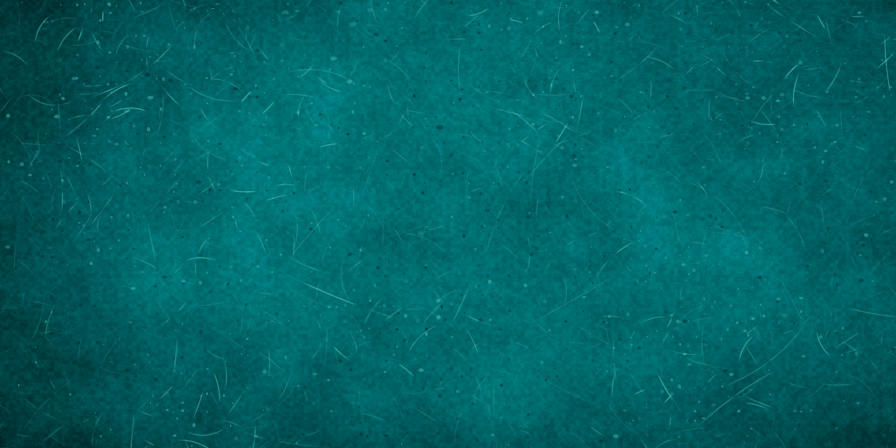
A Shadertoy shader for this texture:

```glsl
// Worn teal wall with a dark vignette, cloudy stains, fine scratches and specks.

const vec3 TEAL = vec3(0.004, 1.0, 1.025);
const vec3 SCRATCH_COLOR = vec3(0.27, 0.74, 0.70);
const vec3 PIT_COLOR = vec3(0.0, 0.13, 0.15);

float hash(vec2 p) {
    return fract(sin(dot(p, vec2(127.1, 311.7))) * 43758.5453);
}

float noise(vec2 p) {
    vec2 i = floor(p), f = fract(p);
    f = f * f * (3.0 - 2.0 * f);
    return mix(mix(hash(i), hash(i + vec2(1, 0)), f.x),
               mix(hash(i + vec2(0, 1)), hash(i + vec2(1, 1)), f.x), f.y);
}

float fbm(vec2 p) {
    float sum = 0.0, amp = 0.5;
    for (int i = 0; i < 5; i++) {
        sum += amp * noise(p);
        p = mat2(1.6, 1.2, -1.2, 1.6) * p + 7.3;
        amp *= 0.5;
    }
    return sum / 0.97;
}

// One bent hairline per cell, fading towards its ends.
float scratches(vec2 p, float scale, float seed, float width, float pixel) {
    vec2 cell = floor(p * scale);
    float sum = 0.0;
    for (int y = -1; y <= 1; y++)
    for (int x = -1; x <= 1; x++) {
        vec2 id = cell + vec2(x, y);
        vec2 key = id + seed;
        vec2 d = p * scale - id - vec2(hash(key), hash(key + 17.3));
        float angle = 6.2832 * hash(key + 31.7);
        d = mat2(cos(angle), -sin(angle), sin(angle), cos(angle)) * d;
        float halfLength = mix(0.15, 0.85, hash(key + 47.1));
        float bend = (hash(key + 59.9) - 0.5) * 0.9;
        float dist = abs(d.y - bend * d.x * d.x) / scale;
        float line = 1.0 - smoothstep(0.0, width + pixel * 0.7, dist);
        float fade = 1.0 - smoothstep(0.5 * halfLength, halfLength, abs(d.x));
        float wear = smoothstep(0.2, 0.7, noise(vec2(d.x * 35.0 / scale, seed) + key));
        float strength = pow(hash(key + 71.3), 3.0);
        sum += line * fade * wear * strength;
    }
    return sum;
}

// Scattered round dots; amount is the share of cells that hold one.
float specks(vec2 p, float scale, float seed, float amount, float radius, float pixel) {
    vec2 id = floor(p * scale);
    vec2 key = id + seed;
    vec2 center = 0.25 + 0.5 * vec2(hash(key), hash(key + 13.7));
    vec2 d = (p * scale - id - center) / scale;
    d.x *= mix(0.6, 1.5, hash(key + 23.9));
    float r = radius * mix(0.4, 1.0, hash(key + 37.1));
    float dot_ = 1.0 - smoothstep(r - pixel * 0.5, r + pixel * 0.7, length(d));
    return dot_ * step(hash(key + 53.3), amount) * mix(0.3, 1.0, hash(key + 61.7));
}

// Brightness of the plain wall: vignette, clouds, stains and grain.
float wallTone(vec2 p, vec2 uv) {
    vec2 edge = pow(abs(uv * 2.0 - 1.0), vec2(2.5));
    float tone = 0.448 - 0.14 * edge.x - 0.09 * edge.y;
    tone += 0.17 * (fbm(p * 2.5 + 4.0) - 0.5);
    tone += 0.13 * (fbm(p * 11.0 + 20.0) - 0.5);
    tone += 0.07 * (noise(p * 120.0) - 0.5);
    tone += 0.05 * (noise(p * 250.0 + 9.0) - 0.5);
    return max(tone, 0.1);
}

void mainImage(out vec4 fragColor, in vec2 fragCoord) {
    vec2 uv = fragCoord / iResolution.xy;
    vec2 p = fragCoord / iResolution.y;
    float pixel = 1.0 / iResolution.y;
    vec3 color = TEAL * wallTone(p, uv);

    // Hairlines from long and rare to short and dense
    float marks = 0.0;
    for (int i = 0; i < 7; i++) {
        float n = float(i);
        marks += scratches(p + n * 0.37, 3.5 + 2.2 * n, 11.0 * n + 3.0, 0.0014, pixel);
    }
    float patches = smoothstep(0.3, 0.7, fbm(p * 4.0 + 50.0));
    marks *= mix(0.3, 0.75, patches);

    // Light chips and dark pits
    float chips = specks(p, 26.0, 5.0, 0.05 + 0.13 * patches, 0.0045, pixel)
                + specks(p, 55.0, 8.0, 0.03 + 0.12 * patches, 0.0028, pixel);
    float pits = specks(p, 20.0, 91.0, 0.06, 0.005, pixel)
               + specks(p, 48.0, 97.0, 0.12, 0.0035, pixel);

    color = mix(color, PIT_COLOR, 0.5 * min(pits, 1.0));
    color = mix(color, SCRATCH_COLOR, min(marks + 0.55 * chips, 0.75));
    fragColor = vec4(color, 1.0);
}
```
